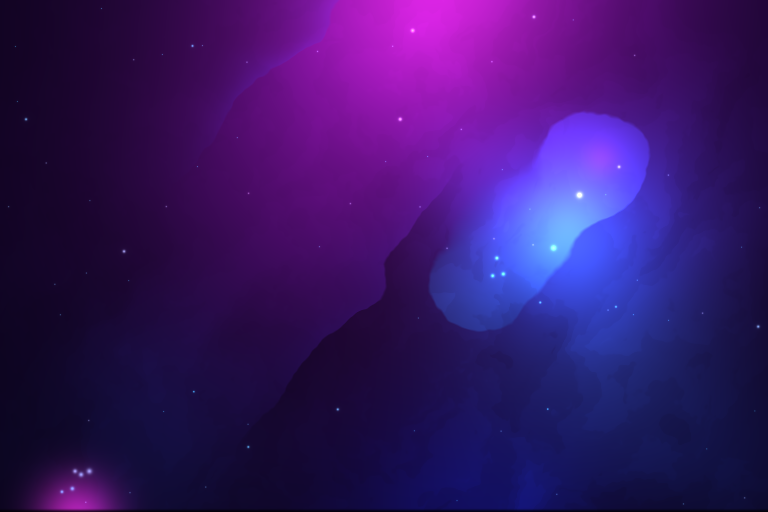
A Shadertoy shader for this background:

```glsl
// A violet and blue nebula with layered cloud edges, a cyan core and scattered stars.

// Places, in units of canvas height
const vec2 DRIFT = vec2(0.53, 0.848);
const vec2 MAGENTA_POS = vec2(0.85, 1.04);
const vec2 CORE_POS = vec2(1.11, 0.54);
const vec2 CLOUD_TOP = vec2(1.15, 0.68);
const vec2 CLOUD_FOOT = vec2(0.93, 0.43);
const vec2 EMBER_POS = vec2(0.15, -0.01);
const vec2 EMBER_STARS = vec2(0.16, 0.06);

// Colours
const vec3 NIGHT = vec3(0.025, 0.010, 0.080);
const vec3 VIOLET = vec3(0.15, 0.020, 0.22);
const vec3 MAGENTA = vec3(0.46, 0.055, 0.47);
const vec3 PINK = vec3(0.23, 0.06, 0.13);
const vec3 NAVY = vec3(0.045, 0.13, 0.26);
const vec3 ROYAL = vec3(0.01, 0.04, 0.27);
const vec3 INDIGO = vec3(0.09, 0.075, 0.27);
const vec3 AZURE = vec3(0.07, 0.17, 0.56);
const vec3 CYAN = vec3(0.10, 0.36, 0.32);
const vec3 STAR_TINT = vec3(0.25, 0.85, 1.0);

// Tuning
const float WARP = 0.06;
const float TERRACES = 9.0;
const float EDGE_SOFT = 0.003;

vec2 hash2(vec2 p) {
    vec3 q = fract(p.xyx * vec3(0.1031, 0.1030, 0.0973));
    q += dot(q, q.yzx + 33.33);
    return fract((q.xx + q.yz) * q.zy);
}

float gradientNoise(vec2 p) {
    vec2 i = floor(p), f = fract(p), u = f * f * f * (f * (f * 6.0 - 15.0) + 10.0);
    vec2 e = vec2(0.0, 1.0);
    float a = dot(hash2(i) * 2.0 - 1.0, f);
    float b = dot(hash2(i + e.yx) * 2.0 - 1.0, f - e.yx);
    float c = dot(hash2(i + e) * 2.0 - 1.0, f - e);
    float d = dot(hash2(i + e.yy) * 2.0 - 1.0, f - e.yy);
    return mix(mix(a, b, u.x), mix(c, d, u.x), u.y);
}

float fbm(vec2 p) {
    float sum = 0.0, amp = 0.6;
    for (int i = 0; i < 5; i++) {
        sum += amp * gradientNoise(p);
        p = mat2(1.6, 1.2, -1.2, 1.6) * p + 7.3;
        amp *= 0.5;
    }
    return sum;
}

// Flat steps joined by short ramps, like stacked sheets of haze
float terrace(float v) {
    float s = v * TERRACES;
    return mix(v, (floor(s) + smoothstep(0.8, 1.0, fract(s))) / TERRACES, 0.7);
}

// Coordinates along and across the drift of the clouds
vec2 alongDrift(vec2 p) { return vec2(dot(p, DRIFT), dot(p, vec2(DRIFT.y, -DRIFT.x))); }

float glow(vec2 p, vec2 centre, float radius) {
    vec2 d = (p - centre) / radius;
    return exp(-dot(d, d));
}

float cover(float d, float soft) { return smoothstep(soft, -soft, d); }

// Capsule with a narrow waist near its upper end
float cloudBody(vec2 p, vec2 a, vec2 b) {
    vec2 pa = p - a, ba = b - a;
    float h = clamp(dot(pa, ba) / dot(ba, ba), 0.0, 1.0);
    return length(pa - ba * h) - mix(0.11, 0.085, h) + 0.028 * glow(vec2(h), vec2(0.3), 0.2);
}

vec3 star(vec2 offset, float size, float tint) {
    float r = length(offset) / max(size, 0.6 / iResolution.y);
    float light = exp(-r * r) + 0.14 * exp(-r * 0.8);
    return light * mix(STAR_TINT, vec3(0.95, 0.8, 1.0), tint * tint);
}

vec3 starField(vec2 p, float cells, float density, float size) {
    vec2 id = floor(p * cells), kind = hash2(id + cells);
    vec2 pos = (id + 0.2 + 0.6 * hash2(id + 51.0)) / cells;
    return star(p - pos, size * (0.6 + 0.6 * kind.y), kind.y) * step(kind.x, density);
}

vec3 starCluster(vec2 p, vec2 centre, vec2 spread, float seed) {
    vec3 sum = vec3(0.0);
    for (float i = 0.0; i < 5.0; i++) {
        vec2 h = hash2(vec2(i * 3.0 + 1.0, seed));
        sum += star(p - centre - (h - 0.5) * spread, 0.003 + 0.003 * h.x, h.y);
    }
    return sum;
}

void mainImage(out vec4 fragColor, in vec2 fragCoord) {
    vec2 p = fragCoord / iResolution.y;
    vec2 warp = vec2(fbm(p * 5.0), fbm(p * 5.0 + 19.0));
    vec2 q = p + WARP * warp;
    float haze = terrace(fbm(alongDrift(p) * vec2(2.3, 3.8) + warp * 0.8 + 4.0));
    float lift = clamp(1.0 + 1.2 * haze, 0.45, 1.6);

    // Magenta light from above, drawn out along the drift
    vec2 beam = alongDrift(p - MAGENTA_POS) / vec2(0.54, 0.38);
    vec3 col = NIGHT + VIOLET * glow(p, MAGENTA_POS, 0.82);
    col += MAGENTA * exp(-dot(beam, beam)) + PINK * glow(p, MAGENTA_POS, 0.22);
    col *= 1.0 + 0.2 * haze;

    // Upper left sheet with a violet rim
    float left = q.x - 0.33 - 0.85 * (q.y - 0.63) - 0.035 * glow(q.yy, vec2(0.94), 0.05);
    float leftSheet = cover(left, EDGE_SOFT) * smoothstep(0.6, 0.92, p.y);
    col *= 1.0 - 0.15 * leftSheet;
    col += vec3(0.04, 0.04, 0.16) * leftSheet * exp(left * 20.0);

    // Diagonal dark lane beside the magenta sheet
    float lane = q.x - 0.4 - 0.8 * (q.y - 0.05) - 0.065 * glow(q.yy, vec2(0.41), 0.08);
    float laneFade = smoothstep(0.72, 0.48, p.y) * smoothstep(0.08, 0.34, p.y);
    float sheet = cover(lane, EDGE_SOFT);
    col *= 1.0 - 0.28 * (1.0 - sheet) * exp(-max(lane, 0.0) * 4.0) * laneFade;
    col += vec3(0.01, 0.015, 0.07) * sheet * exp(lane * 9.0) * laneFade;

    // Blue haze below and to the right
    vec3 blue = NAVY * glow(p, vec2(1.14, 0.35), 0.25) + ROYAL * glow(p, vec2(0.93, -0.03), 0.25);
    blue += INDIGO * (0.6 * glow(p, vec2(1.32, 0.64), 0.2) + 0.7 * glow(p, vec2(0.94, 0.65), 0.13));
    blue += vec3(0.01, 0.035, 0.10) * (glow(p, vec2(0.3, 0.13), 0.25) + glow(p, vec2(1.4, 0.1), 0.2));
    col += blue * lift;

    // Bright cloud around the core, melting away on its left flank
    float soft = EDGE_SOFT + 0.08 * glow(p, vec2(0.98, 0.58), 0.09);
    float inside = cover(cloudBody(q, CLOUD_TOP, CLOUD_FOOT), soft);
    col *= 1.0 - 0.2 * inside;
    col += AZURE * glow(p, CORE_POS, 0.17) * (0.75 + 0.25 * lift);
    col += inside * vec3(0.17, 0.13, 0.52) * glow(p, CLOUD_TOP, 0.17);
    col += inside * vec3(0.05, 0.14, 0.27) * glow(p, CLOUD_FOOT, 0.17) * lift;
    col += CYAN * glow(p, CORE_POS, 0.10) * mix(0.3, 1.0, inside);
    col += vec3(0.14, 0.0, 0.0) * glow(p, vec2(1.175, 0.69), 0.035);

    // Ember glow in the lower left
    col += vec3(0.66, 0.11, 0.58) * glow(p, EMBER_POS, 0.075);

    // Stars
    col += 0.3 * starField(p, 14.0, 0.18, 0.0014);
    col += 0.65 * starField(p + 3.7, 7.0, 0.2, 0.0026);
    col += 0.9 * starCluster(p, CORE_POS - vec2(0.05, 0.0), vec2(0.24, 0.20), 8.0);
    col += 0.6 * starCluster(p, EMBER_STARS, vec2(0.08, 0.07), 23.0);

    col *= 0.25 + 0.75 * smoothstep(0.0, 0.008, p.y);
    fragColor = vec4(clamp(col, 0.0, 1.0), 1.0);
}
```
